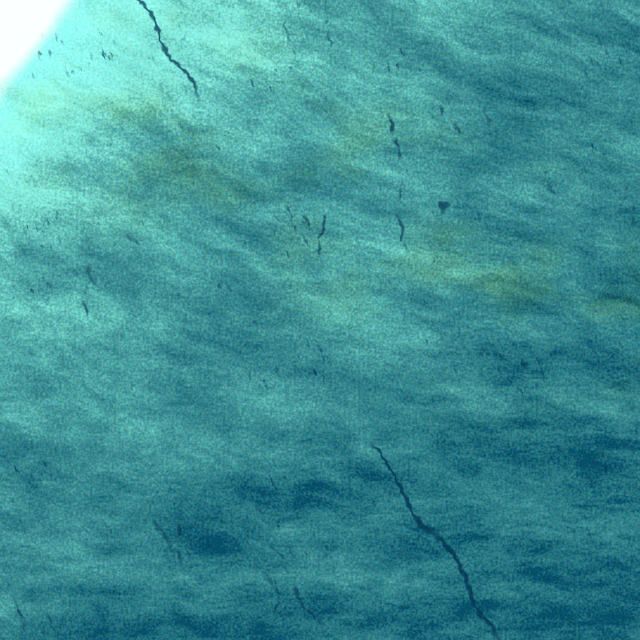
Give the GLSL for this texture, as a WebGL 2 fragment shader.

```glsl
#version 300 es
precision highp float;
// Weathered teal ice: a diagonal light ramp carries sheared wisps of gradient
// noise, faint ochre stains, broken dark cracks and fine coloured grain.
// A glowing white gap opens in the upper left corner.
uniform vec2 u_resolution;
out vec4 fragColor;

vec2 hash2(vec2 cell) {
  const uint MUL = 1664525u;
  uvec2 q = uvec2(ivec2(cell)) * MUL + 1013904223u;
  for (int i = 0; i < 2; i++) {
    q.x += q.y * MUL;
    q.y += q.x * MUL;
    q ^= q >> 16u;
  }
  return vec2(q >> 8u) / 16777216.0;
}

float corner(vec2 cell, vec2 f, vec2 o) {
  float angle = 6.2832 * hash2(cell + o).x;
  return dot(vec2(cos(angle), sin(angle)), f - o);
}

// Gradient noise, roughly -0.7 to 0.7
float noise(vec2 p) {
  vec2 c = floor(p), f = p - c;
  vec2 w = f * f * f * (f * (f * 6.0 - 15.0) + 10.0);
  return mix(mix(corner(c, f, vec2(0, 0)), corner(c, f, vec2(1, 0)), w.x),
             mix(corner(c, f, vec2(0, 1)), corner(c, f, vec2(1, 1)), w.x), w.y);
}

float fbm(vec2 p) {
  float sum = 0.0, amp = 0.6;
  for (int i = 0; i < 5; i++) {
    sum += amp * noise(p);
    p = mat2(1.9, 0.3, -0.4, 1.9) * p + 17.3;
    amp *= 0.55;
  }
  return sum;
}

// Tapered, wobbling line from a to b; returns its coverage
float crack(vec2 p, vec2 a, vec2 b, float width) {
  vec2 axis = b - a;
  float len = length(axis);
  vec2 dir = axis / len;
  float along = dot(p - a, dir);
  float h = along / len;
  float wobble = 0.022 * noise(vec2(along * 12.0, a.x * 91.0 + 0.5))
               + 0.006 * noise(vec2(along * 60.0, a.y * 83.0 + 0.5));
  float side = abs(dot(p - a, vec2(-dir.y, dir.x)) - wobble + 0.003 * noise(p * 140.0));
  float w = width * (0.7 + 1.2 * noise(vec2(along * 60.0, a.x * 50.0)));
  float ends = smoothstep(0.0, 0.12, h) * smoothstep(1.0, 0.8, h);
  return ends * (1.0 - smoothstep(w * 0.3, w + 0.0022, side));
}

// Five-step teal ramp, running on to pale cyan
vec3 teal(float t) {
  vec3 c = mix(vec3(0.02, 0.31, 0.41), vec3(0.14, 0.45, 0.50), clamp(t * 4.0, 0.0, 1.0));
  c = mix(c, vec3(0.24, 0.56, 0.58), clamp(t * 4.0 - 1.0, 0.0, 1.0));
  c = mix(c, vec3(0.35, 0.71, 0.69), clamp(t * 4.0 - 2.0, 0.0, 1.0));
  c = mix(c, vec3(0.49, 0.89, 0.84), clamp(t * 4.0 - 3.0, 0.0, 1.0));
  return mix(c, vec3(0.58, 1.0, 0.97), clamp(t * 3.0 - 3.0, 0.0, 1.0));
}

void main() {
  vec2 uv = gl_FragCoord.xy / u_resolution;

  // Light falls off from the upper left to the lower right
  float light = 0.25 + 0.66 * uv.y - uv.x * (0.14 + 0.34 * uv.y);
  float gap = dot(uv - vec2(0.0, 0.865), vec2(0.78, -0.63)) + 0.014 * fbm(uv * 14.0);
  light += 0.62 * exp(-max(gap, 0.0) * 7.0);

  // Wisps: level at the bottom, leaning down to the right at the top
  vec2 q = vec2(uv.x, uv.y + 0.5 * uv.x * uv.y);
  q += 0.022 * vec2(noise(uv * 11.0), noise(uv * 11.0 + 40.0));
  float banks = noise(q * vec2(2.2, 6.0) + 11.0);
  float wisps = fbm(q * vec2(4.5, 12.0) + 3.0);
  float crests = 0.18 - abs(fbm(q * vec2(9.0, 19.0) + 60.0));
  float fibres = fbm(q * vec2(32.0, 60.0) + 9.0);
  light += 0.26 * banks + 0.50 * wisps + 0.50 * crests + 0.17 * fibres;

  // Grain in brightness
  light += 0.23 * noise(uv * 270.0) + 0.15 * noise(uv * 163.0 + 0.4);
  vec3 color = teal(light);

  // Faint ochre stains along a diagonal band
  float band = exp(-pow((uv.y - 0.92 + 0.42 * uv.x) * 6.0, 2.0));
  float stain = band * smoothstep(-0.1, 0.45, fbm(uv * vec2(5.0, 8.0) + 21.0));
  color += stain * vec3(0.04, 0.0, -0.09);

  // Long cracks, then short faint ones broken along their length
  float dark = 0.85 * crack(uv, vec2(0.195, 1.03), vec2(0.32, 0.83), 0.0030);
  dark = max(dark, crack(uv, vec2(0.57, 0.31), vec2(0.695, 0.15), 0.0050));
  dark = max(dark, crack(uv, vec2(0.68, 0.18), vec2(0.78, -0.02), 0.0045));
  float broken = smoothstep(-0.25, 0.2, noise(uv * 55.0 + 30.0));
  for (int i = 0; i < 26; i++) {
    vec2 a = hash2(vec2(i, 7)), r = hash2(vec2(i, 19));
    vec2 b = a + (0.03 + 0.06 * r.x) * vec2(0.9 * r.y - 0.1, -1.0);
    dark = max(dark, (0.4 + 0.5 * r.x) * broken * crack(uv, a, b, 0.0015 + 0.003 * r.y));
  }

  // Clustered flecks and one pit
  float patches = smoothstep(0.02, 0.35, fbm(uv * 8.0 + 80.0));
  float flecks = smoothstep(0.16, 0.42, fbm((uv + 0.3 * uv.yx) * vec2(85.0, 42.0)));
  dark = max(dark, 0.75 * patches * flecks);
  float pit = length(uv - vec2(0.693, 0.675)) + 0.008 * noise(uv * 90.0);
  dark = max(dark, 0.8 * (1.0 - smoothstep(0.005, 0.011, pit)));
  color = mix(color, vec3(0.02, 0.22, 0.33), 0.88 * dark);

  // Grain in hue, then the white gap
  vec2 g = uv * 250.0;
  color += vec3(0.11, 0.05, 0.11) * vec3(noise(g + 5.0), noise(g + 300.0), noise(g + 700.0));
  color = mix(color, vec3(0.99, 1.0, 1.0), 1.0 - smoothstep(-0.012, 0.022, gap));
  fragColor = vec4(clamp(color, 0.0, 1.0), 1.0);
}
```
